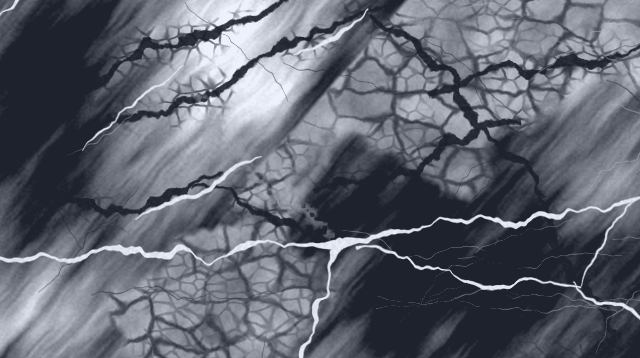
Write a Shadertoy shader that draws this texture.

```glsl
// Dark blue-grey marble: brushed diagonal clouds with pale broken stone, ragged
// dark fissures and white veins. Clouds are stretched fbm, the stone is a warped
// Voronoi net, the veins are noise-bent segments.
#define STREAK_ANGLE 0.85
#define BASE_TONE 0.38
#define CLOUD_GAIN 1.35
#define STREAK_GAIN 0.75
#define STONE_TONE 0.67
#define WANDER 0.42
#define WHITE_WIDTH 0.0085
#define DARK_WIDTH 0.01
#define HAIR_WIDTH 0.0011
#define HAIR_COUNT 20
#define TINT vec3(-0.012, 0.004, 0.044)

// Main veins: start and end in canvas heights
const vec4 WHITE[10] = vec4[10](
  vec4(-.05, .29, .95, .32), vec4(.95, .32, 1.85, .47),
  vec4(.95, .32, .84, -.03), vec4(1., .31, 1.62, .2),
  vec4(1.62, .2, 1.82, .48), vec4(1.6, .21, 1.82, .08),
  vec4(.23, .58, .51, .82), vec4(.38, .39, .73, .56),
  vec4(-.04, .92, .1, 1.03), vec4(.82, .85, 1.03, .97));
const vec4 DARK[8] = vec4[8](
  vec4(-.03, .69, .8, 1.), vec4(.24, .63, 1.15, 1.01),
  vec4(1.04, .95, 1.52, .45), vec4(1.5, .47, 1.72, .05),
  vec4(.54, .48, .93, .32), vec4(.88, .46, 1.45, .66),
  vec4(1.2, .74, 1.8, .88), vec4(.1, .42, .62, .52));

float hash(vec2 p) { return fract(sin(dot(p, vec2(127.1, 311.7))) * 43758.5453); }

float noise(vec2 p) {
  vec2 i = floor(p), f = fract(p);
  f = f * f * (3. - 2. * f);
  return mix(mix(hash(i), hash(i + vec2(1, 0)), f.x),
             mix(hash(i + vec2(0, 1)), hash(i + vec2(1, 1)), f.x), f.y);
}

float fbm(vec2 p) {
  float sum = 0., gain = .516;
  for (int i = 0; i < 5; i++) {
    sum += gain * noise(p);
    p = mat2(1.6, 1.2, -1.2, 1.6) * p + 3.7;
    gain *= .5;
  }
  return sum;
}

float glow(vec2 p, vec2 centre, float radius) {
  vec2 d = (p - centre) / radius;
  return exp(-dot(d, d));
}

// x: gap to the cell border, y: random value of the cell
vec2 cells(vec2 p) {
  float first = 9., second = 9., id = 0.;
  for (int k = 0; k < 9; k++) {
    vec2 cell = floor(p) + vec2(k % 3 - 1, k / 3 - 1);
    float d = distance(p, cell + vec2(hash(cell), hash(cell + 41.3)));
    if (d < first) { second = first; first = d; id = hash(cell + 7.7); }
    else second = min(second, d);
  }
  return vec2(second - first, id);
}

// Depth inside a crooked vein; negative outside
float vein(vec2 p, vec4 ends, float width, float seed) {
  vec2 axis = ends.zw - ends.xy, d = p - ends.xy;
  float len = length(axis);
  axis /= len;
  float along = dot(d, axis), across = dot(d, vec2(-axis.y, axis.x));
  if (abs(across) > .3 || along < -.1 || along > len + .1) return -1.;
  float t = clamp(along / len, 0., 1.), belly = sin(3.1416 * t);
  across -= (fbm(vec2(along * 5., seed * 7.3)) - .5) * WANDER * belly * min(len, .6);
  across -= (noise(vec2(along * 42., seed)) - .5) * .01;
  width *= (.35 + .65 * belly) * (.3 + 1.3 * noise(vec2(along * 15., seed + 3.)));
  return width - length(vec2(along - t * len, across));
}

// Random short segment heading roughly along the angle
vec4 hair(float k, vec2 area, float angle) {
  vec2 start = vec2(hash(vec2(k, 1.3)), hash(vec2(k, 2.9))) * area;
  float a = angle + 1.3 * (hash(vec2(k, 4.1)) - .5);
  return vec4(start, start + vec2(cos(a), sin(a)) * (.12 + .4 * hash(vec2(k, 5.7))));
}

void mainImage(out vec4 fragColor, in vec2 fragCoord) {
  float px = 1. / iResolution.y;
  vec2 p = fragCoord * px, area = iResolution.xy * px;
  vec2 warp = vec2(fbm(p * 9.), fbm(p * 9. + 31.)) - .5;
  vec2 rough = p + .025 * (vec2(fbm(p * 32.), fbm(p * 32. + 17.)) - .5);
  float patchy = fbm(p * 4. + 11.), grain = noise(p * 170.) - .5;

  // Brushed clouds
  vec2 dir = vec2(cos(STREAK_ANGLE), sin(STREAK_ANGLE)), side = vec2(dir.y, -dir.x);
  vec2 q = vec2(dot(p, dir), dot(p, side)) + .03 * warp, s = q * vec2(3.5, 24);
  float streak = .5 * noise(s) + .3 * noise(s * 2.1) + .2 * noise(s * 4.3) - .5;
  float tone = BASE_TONE + CLOUD_GAIN * (fbm(q * vec2(1.8, 4.2) + 2.) - .5)
    + STREAK_GAIN * streak * (.4 + patchy);
  tone += .14 * glow(p, vec2(.65, .75), .3) - .26 * glow(p, vec2(1.12, .13), .27)
    - .2 * glow(p, vec2(.1, .85), .22) - .14 * glow(p, vec2(.2, .33), .2);

  // Pale broken stone, cut off along the streak direction
  float cut = smoothstep(0., .015, dot(p - vec2(.75, .57), side) + .01 * warp.x);
  float rise = p.y - .35 - .16 * p.x + .6 * (patchy - .5);
  float stone = cut * smoothstep(-.03, .07, rise - .2 * glow(p, vec2(1.65, .62), .2));
  float corner = glow(p, vec2(.6, .14), .27) + 1.2 * (patchy - .5);
  stone = max(stone, smoothstep(.4, .55, corner));
  vec2 slabs = cells((p + .07 * warp) * vec2(9, 12));
  float slab = STONE_TONE + .16 * (slabs.y - .5) + .35 * (fbm(p * 14.) - .5);
  tone = mix(tone, slab, .82 * stone);

  // Dark fissures and the crumbled net around them
  float dark = -1.;
  for (int i = 0; i < 8; i++)
    dark = max(dark, vein(rough, DARK[i], DARK_WIDTH, float(i) + 20.));
  float halo = max(smoothstep(-.075, 0., dark), .8 * glow(p, vec2(1.6, .12), .2));
  float seam = stone * (1. - smoothstep(.02, .07 + .22 * patchy, slabs.x));
  float crumb = 1. - smoothstep(.03, .28, cells((p + .04 * warp) * vec2(22, 27)).x);
  crumb *= smoothstep(.45, .62, fbm(p * 7. + 5.));
  tone = mix(tone, .2, .8 * seam * (.35 + .65 * smoothstep(.35, .6, patchy)));
  tone = mix(tone, .17, crumb * max(.75 * halo, .35 * stone));
  tone = mix(tone, .12, .92 * smoothstep(-.005, .002, dark));

  // Hairline cracks; every other light one fans over the dark hollow
  float shade = -1., light = -1.;
  for (int i = 0; i < HAIR_COUNT; i++) {
    float k = float(i), odd = mod(k, 2.);
    vec4 h = hair(k, area, .25);
    if (odd < .5) h = vec4(h.xy * .35 + vec2(.8, .02), h.zw * .7 - h.xy * .35 + vec2(.9, .05));
    light = max(light, vein(p, h, HAIR_WIDTH, k + 80.));
    shade = max(shade, vein(p, hair(k + 50., area, .3 - 1.1 * odd), HAIR_WIDTH, k + 50.));
  }
  tone = mix(tone, .15, .65 * smoothstep(-px, px, shade));
  tone = mix(tone, .72, .6 * smoothstep(-px, px, light));

  // Dusty scar and bold white veins, swollen at the knot
  float scar = vein(rough, vec4(.52, .75, .94, .33), .018, 3.);
  scar = smoothstep(-.012, .008, scar) * smoothstep(.3, .6, noise(p * 85.));
  tone = mix(tone, .6, .6 * scar) + .055 * grain;
  float white = -1.;
  for (int i = 0; i < 10; i++)
    white = max(white, vein(mix(p, rough, .3), WHITE[i], WHITE_WIDTH * (i < 3 ? 1. : .55), float(i)));
  white += .012 * glow(p, vec2(.95, .32), .045);
  tone = mix(tone, .9 + .08 * grain, smoothstep(-px, px, white));
  fragColor = vec4(clamp(tone, .13, .94) + TINT, 1);
}
```
